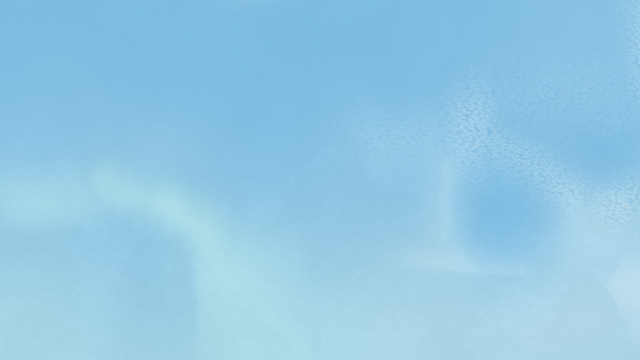
Reproduce this background procedurally as a WebGL 1 fragment shader.

```glsl
precision highp float;
uniform vec2 u_resolution;

const vec3 SKY = vec3(0.492, 0.738, 0.888);
const vec3 MIST = vec3(0.655, 0.828, 0.900);
const vec3 AQUA = vec3(0.680, 0.868, 0.905);
const vec3 PALE = vec3(0.740, 0.870, 0.930);
const vec2 RIPPLE_SCALE = vec2(72.0, 135.0);
const float RIPPLE_GAIN = 0.85;
const float WARP = 0.010;
const float WISP = 0.008;
const float GRAIN = 0.015;

vec2 hash2(vec2 p) {
  vec2 q = vec2(dot(p, vec2(127.1, 311.7)), dot(p, vec2(269.5, 183.3)));
  return fract(sin(q) * 43758.5);
}

// Distance to the nearest scattered cell point
float cellular(vec2 p) {
  vec2 cell = floor(p);
  vec2 f = fract(p);
  float nearest = 4.0;
  for (int j = -1; j <= 1; j++) {
    for (int i = -1; i <= 1; i++) {
      vec2 offset = vec2(float(i), float(j));
      vec2 d = offset + hash2(cell + offset) - f;
      nearest = min(nearest, dot(d, d));
    }
  }
  return sqrt(nearest);
}

// Layered sines that bend the soft shapes
vec2 flow(vec2 p) {
  vec2 sum = vec2(0.0);
  float amp = 1.0;
  for (int i = 0; i < 5; i++) {
    sum += amp * sin(p.yx * vec2(9.0, 11.0) + p * 5.0 + vec2(1.3, 4.1));
    p = mat2(1.2, 1.4, -1.4, 1.2) * p;
    amp *= 0.55;
  }
  return sum;
}

float blob(vec2 p, vec2 center, vec2 radius) {
  vec2 d = (p - center) / radius;
  return exp(-dot(d, d));
}

float stroke(vec2 p, vec2 a, vec2 b, float width) {
  vec2 ab = b - a;
  float t = clamp(dot(p - a, ab) / dot(ab, ab), 0.0, 1.0);
  float d = length(p - a - ab * t) / width;
  return exp(-d * d);
}

void main() {
  vec2 uv = gl_FragCoord.xy / u_resolution;
  vec2 p = vec2(uv.x * 16.0 / 9.0, uv.y);
  vec2 bend = flow(p);
  vec2 q = p + WARP * bend;

  // Vertical wash
  vec3 col = mix(MIST, SKY, smoothstep(-0.02, 0.73, q.y));
  col = mix(col, MIST, 0.22 * blob(q, vec2(1.65, 0.95), vec2(0.33, 0.40)));
  col = mix(col, MIST, 0.25 * blob(q, vec2(0.05, 0.56), vec2(0.32, 0.24)));
  col = mix(col, MIST, 0.15 * blob(q, vec2(1.00, 0.40), vec2(0.35, 0.22)));

  // Faint round veil and clouds
  float veil = smoothstep(0.006, -0.006, length(p - vec2(0.12, 0.67)) - 0.19);
  col = mix(col, MIST, 0.08 * veil * smoothstep(-0.05, 0.30, p.x));
  col = mix(col, MIST, 0.35 * blob(q, vec2(0.46, 0.57), vec2(0.17, 0.13)));
  col = mix(col, MIST, 0.25 * blob(q, vec2(1.12, 0.60), vec2(0.25, 0.13)));
  col = mix(col, MIST, 0.25 * blob(q, vec2(0.72, 1.00), vec2(0.10, 0.03)));

  // Aqua stream curling down from the left
  float stream = 0.65 * blob(q, vec2(0.12, 0.45), vec2(0.24, 0.085));
  stream = max(stream, 0.70 * stroke(q, vec2(0.30, 0.48), vec2(0.45, 0.42), 0.060));
  stream = max(stream, 0.90 * stroke(q, vec2(0.45, 0.42), vec2(0.57, 0.36), 0.070));
  stream = max(stream, 0.90 * stroke(q, vec2(0.57, 0.36), vec2(0.64, 0.22), 0.085));
  stream = max(stream, 0.90 * stroke(q, vec2(0.64, 0.22), vec2(0.71, 0.00), 0.150));
  col = mix(col, AQUA, stream);
  col = mix(col, AQUA, 0.30 * blob(q, vec2(0.10, 0.10), vec2(0.38, 0.18)));
  col = mix(col, AQUA, 0.35 * blob(q, vec2(0.92, 0.06), vec2(0.30, 0.14)));

  // Bluer hollow beneath the stream, cut sharply on its right
  float hollow = blob(q, vec2(0.45, 0.18), vec2(0.20, 0.18));
  hollow *= smoothstep(0.555, 0.525, q.x) * smoothstep(0.36, 0.32, q.y);
  col = mix(col, SKY, 0.30 * hollow);
  col = mix(col, SKY, 0.20 * stroke(q, vec2(0.22, 0.34), vec2(0.42, 0.36), 0.04));

  // Pale mist at lower right
  col = mix(col, PALE, 0.60 * blob(q, vec2(1.65, 0.36), vec2(0.17, 0.13)));
  col = mix(col, PALE, 0.48 * blob(q, vec2(1.55, 0.13), vec2(0.42, 0.18)));

  // Clear pockets, the larger with mist banked at its left and lower sides
  float bank = 0.30 * stroke(p, vec2(1.25, 0.53), vec2(1.21, 0.30), 0.060);
  bank = max(bank, 0.42 * blob(p, vec2(1.24, 0.28), vec2(0.13, 0.05)));
  col = mix(col, PALE, bank);
  float pocket = blob(p, vec2(1.40, 0.42), vec2(0.14, 0.17));
  col = mix(col, SKY, 0.95 * pocket * smoothstep(1.22, 1.33, q.x));
  col = mix(col, SKY, 0.80 * blob(q, vec2(1.67, 0.61), vec2(0.11, 0.09)));
  float rim = stroke(q, vec2(1.24, 0.54), vec2(1.23, 0.34), 0.016);
  float ledge = stroke(p, vec2(1.16, 0.27), vec2(1.44, 0.235), 0.035);
  float shelf = p.y - 0.248 + 0.12 * (p.x - 1.25) + 0.006 * bend.x;
  ledge *= smoothstep(-0.004, 0.004, shelf);
  col = mix(col, PALE, 0.20 * rim + 0.32 * ledge);

  // Bright corner with a crisp slanted edge
  float corner = blob(p, vec2(1.78, 0.19), vec2(0.16, 0.09));
  float cut = p.x - 1.675 - 0.6 * abs(p.y - 0.20) + 0.006 * bend.y;
  col = mix(col, PALE, corner * smoothstep(-0.008, 0.008, cut));

  // Rippled glints along an arch and the right border
  float arch = 0.38 * stroke(q, vec2(1.04, 0.61), vec2(1.30, 0.67), 0.09);
  arch = max(arch, blob(q, vec2(1.32, 0.65), vec2(0.075, 0.12)));
  arch = max(arch, 0.75 * stroke(q, vec2(1.34, 0.63), vec2(1.59, 0.46), 0.060));
  arch = max(arch, 0.75 * stroke(q, vec2(1.72, 0.43), vec2(1.78, 0.46), 0.070));
  arch = max(arch, blob(q, vec2(1.80, 0.87), vec2(0.075, 0.20)));
  arch = max(arch, 0.38 * blob(q, vec2(1.58, 0.73), vec2(0.28, 0.14)));
  vec2 slanted = vec2(p.x - 0.2 * p.y, p.y + 0.3 * p.x);
  float ripple = cellular((slanted + 0.004 * bend) * RIPPLE_SCALE);
  col = mix(col, PALE, 0.34 * arch);
  col += (PALE - SKY) * RIPPLE_GAIN * arch * (0.5 - ripple);

  // Broad wisps and fine paint grain, stronger in the mist
  float misty = smoothstep(0.85, 0.35, p.y);
  vec2 fold = flow(q * 1.2 + 0.05 * bend);
  col += WISP * (0.3 + 0.7 * misty) * sin(fold.x * 1.3 + bend.y);
  col += GRAIN * (0.4 + 0.6 * misty) * (cellular(p * vec2(55.0, 75.0) + bend) - 0.5);
  gl_FragColor = vec4(clamp(col, 0.0, 1.0), 1.0);
}
```
